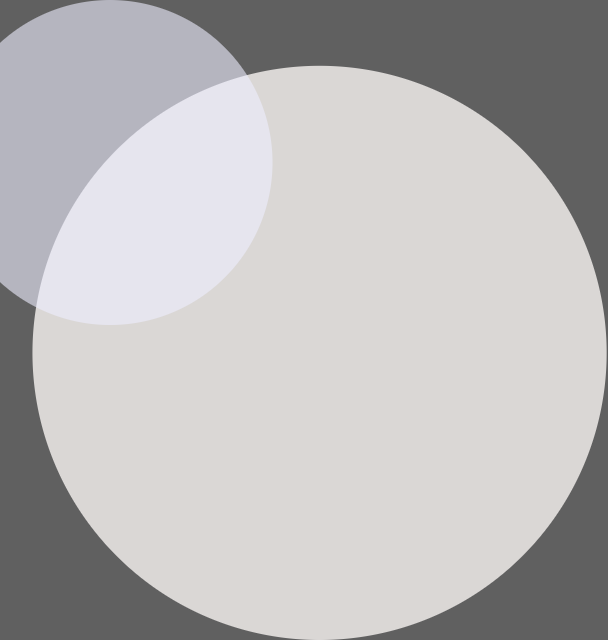
A Shadertoy shader for this background:

```glsl
// A large warm grey disc on dark grey, overlapped by a smaller translucent lavender disc.

// Coverage of a disc, with an edge one pixel wide
float disc(vec2 p, vec2 center, float radius) {
    float pixel = 1.0 / iResolution.y;
    return clamp(0.5 - (length(p - center) - radius) / pixel, 0.0, 1.0);
}

void mainImage(out vec4 fragColor, in vec2 fragCoord) {
    // Canvas height is one unit
    vec2 p = fragCoord / iResolution.y;

    vec3 color = vec3(0.376);

    // Large opaque disc, resting on the bottom edge
    color = mix(color, vec3(0.855, 0.843, 0.837), disc(p, vec2(0.4993, 0.4486), 0.4486));

    // Small translucent disc, touching the top edge
    color = mix(color, vec3(0.932, 0.932, 1.0), 0.6 * disc(p, vec2(0.1719, 0.7461), 0.2539));

    fragColor = vec4(color, 1.0);
}
```
